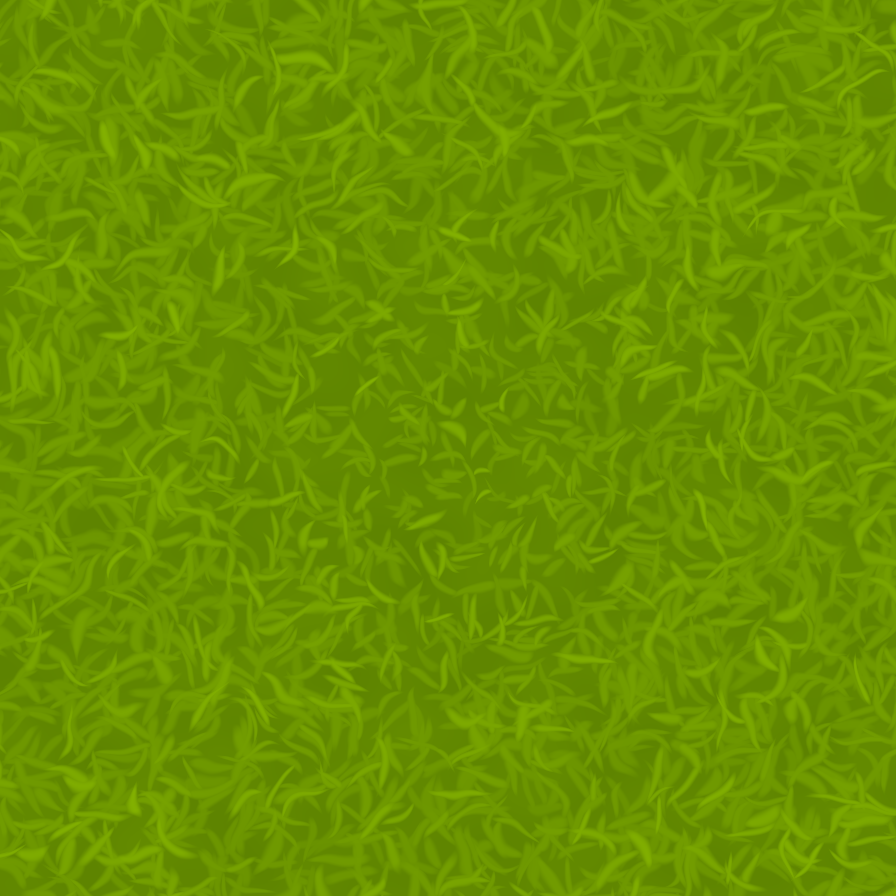
This texture is drawn by a WebGL 2 fragment shader. Its source:

```glsl
#version 300 es
precision highp float;

uniform vec2 u_resolution;
out vec4 fragColor;

const int LAYERS = 6;
const float CELLS = 20.0;
const vec3 SHADOW_GREEN = vec3(0.350, 0.495, 0.0);
const vec3 LIGHT_GREEN = vec3(0.535, 0.720, 0.0);

vec3 hash3(vec3 p) {
    p = fract(p * vec3(0.1031, 0.1030, 0.0973));
    p += dot(p, p.yxz + 33.33);
    return fract((p.xxy + p.yxx) * p.zyx);
}

vec2 gradientAt(vec2 cell, float seed) {
    float angle = 6.28319 * hash3(vec3(cell + 50.0, seed)).x;
    return vec2(cos(angle), sin(angle));
}

float gradientNoise(vec2 p, float seed) {
    vec2 i = floor(p);
    vec2 f = p - i;
    vec2 u = f * f * f * (f * (f * 6.0 - 15.0) + 10.0);
    vec2 e = vec2(1.0, 0.0);
    float a = dot(gradientAt(i, seed), f);
    float b = dot(gradientAt(i + e.xy, seed), f - e.xy);
    float c = dot(gradientAt(i + e.yx, seed), f - e.yx);
    float d = dot(gradientAt(i + e.xx, seed), f - e.xx);
    return mix(mix(a, b, u.x), mix(c, d, u.x), u.y);
}

float smoothMax(float a, float b, float k) {
    float h = max(k - abs(a - b), 0.0) / k;
    return max(a, b) + 0.25 * k * h * h;
}

// Tone of one curved, tapered blade centred on the origin
float bladeTone(vec2 p, vec3 shape, vec3 look, float size) {
    float angle = 6.28319 * shape.x;
    vec2 axis = vec2(cos(angle), sin(angle));
    vec2 q = vec2(dot(p, axis), dot(p, vec2(-axis.y, axis.x)));

    float halfLength = mix(0.5, 0.95, shape.y) * size;
    float t = q.x / halfLength;
    float bend = (shape.z - 0.5) * halfLength;
    float halfWidth = mix(0.11, 0.21, look.x) * mix(1.0, size, 0.6);
    float taper = max(1.0 - t * t, 0.0) * (1.0 + 0.35 * t) + 0.02;
    float across = abs(q.y - bend * (t * t - 0.3)) / (halfWidth * taper);

    float body = 1.0 - smoothstep(0.2, 1.1, across);
    float ridge = 1.0 - smoothstep(0.0, 0.9, across);
    float fade = 1.0 - smoothstep(0.45, 1.0, abs(t));
    float shine = 0.38 * pow(look.z, 4.0) * ridge;
    return fade * (body * mix(0.36, 0.50, look.y) + shine);
}

// Strongest blade among the neighbouring cells of one layer
float bladeLayer(vec2 p, float seed, float size, float tone) {
    vec2 home = floor(p);
    for (int y = -1; y <= 1; y++) {
        for (int x = -1; x <= 1; x++) {
            vec2 cell = home + vec2(x, y);
            vec3 shape = hash3(vec3(cell + 80.0, seed + 3.0));
            vec3 look = hash3(vec3(cell + 130.0, seed + 41.0));
            vec2 centre = cell + hash3(vec3(cell + 210.0, seed + 77.0)).xy;
            tone = smoothMax(tone, bladeTone(p - centre, shape, look, size), 0.06);
        }
    }
    return tone;
}

void main() {
    vec2 uv = gl_FragCoord.xy / u_resolution.y;

    // Gentle warp gives the blades an uneven outline
    vec2 warp = vec2(gradientNoise(uv * 24.0, 1.0), gradientNoise(uv * 24.0, 2.0));
    vec2 p = uv + 0.012 * warp;

    // Blades are shorter towards the middle
    float size = mix(0.65, 1.0, smoothstep(0.05, 0.38, length(uv - 0.5)));

    // Dark ground with soft patches
    float tone = 0.15 + 0.12 * gradientNoise(uv * 14.0, 5.0);

    // Overlapping layers, each turned and shifted
    for (int i = 0; i < LAYERS; i++) {
        float seed = float(i) * 17.0 + 9.0;
        float turn = 0.7 * float(i);
        mat2 spin = mat2(cos(turn), sin(turn), -sin(turn), cos(turn));
        tone = bladeLayer(spin * p * CELLS + 0.37 * seed, seed, size, tone);
    }

    // Broad variation of light
    tone += 0.07 * gradientNoise(uv * 9.0, 8.0);
    fragColor = vec4(mix(SHADOW_GREEN, LIGHT_GREEN, clamp(tone, 0.0, 1.0)), 1.0);
}
```
